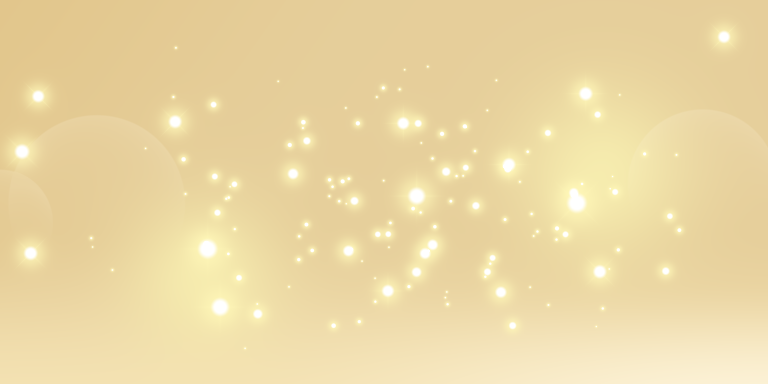
This background is drawn by a Shadertoy shader. Its source:

```glsl
// Warm golden backdrop with two soft glows, faint bubbles and scattered sparkles.
// Sparkles are hashed points in four size classes; each adds a halo, a white core
// and, for the largest, four tapering rays. Lengths are in canvas heights.

const vec3 GOLD = vec3(0.885, 0.775, 0.545);
const vec3 SAND = vec3(0.900, 0.808, 0.605);
const vec3 CREAM = vec3(0.955, 0.885, 0.700);
const vec3 IVORY = vec3(0.995, 0.960, 0.870);
const vec3 GLOW_YELLOW = vec3(0.970, 0.935, 0.690);
const vec3 HALO_YELLOW = vec3(1.000, 0.970, 0.720);

float hash(float n) {
    return fract(sin(n * 12.9898 + 4.137) * 43758.5453);
}

vec2 hash2(float n) {
    return vec2(hash(n), hash(n + 57.31));
}

// Gold above, cream along the bottom, ivory in the lower right corner
vec3 backdrop(vec2 uv) {
    vec3 color = mix(GOLD, SAND, smoothstep(-0.1, 0.55, uv.x + 0.35 * (1.0 - uv.y)));
    float floorLight = 1.0 - smoothstep(-0.05, 0.42, uv.y);
    color = mix(color, CREAM, floorLight);
    float corner = smoothstep(0.25, 1.0, uv.x) * (1.0 - smoothstep(-0.05, 0.27, uv.y));
    return mix(color, IVORY, 0.85 * corner);
}

float softGlow(vec2 p, vec2 center, float radius) {
    vec2 d = (p - center) / radius;
    return exp(-dot(d, d));
}

// Translucent disc, clearest at its upper rim and fading downwards
float bubble(vec2 p, vec2 center, float radius, float pixel) {
    vec2 d = (p - center) / radius;
    float dist = length(d);
    float edge = pixel / radius;
    float disc = 1.0 - smoothstep(1.0 - edge, 1.0 + edge, dist);
    float rim = mix(0.35, 1.0, pow(min(dist, 1.0), 4.0));
    return disc * rim * smoothstep(-0.6, 0.9, d.y);
}

// Thin spike along both directions of the x axis
float ray(vec2 d, float len, float width) {
    float taper = max(0.0, 1.0 - abs(d.x) / len);
    return taper * taper * exp(-abs(d.y) / (width * (0.3 + taper)));
}

// x: halo strength, y: white core coverage
vec2 sparkle(vec2 d, float radius, float rays, float angle, float pixel) {
    float dist = length(d);
    float q = dist / radius;
    float halo = 1.3 * exp(-q * q / 4.0) + 0.38 * exp(-q * 0.65);
    float soft = max(0.35 * radius, 0.7 * pixel);
    float core = 1.0 - smoothstep(radius - soft, radius + soft, dist);
    if (rays > 0.0) {
        float c = cos(angle), s = sin(angle);
        vec2 r = mat2(c, -s, s, c) * d;
        float width = max(0.13 * radius, 0.5 * pixel);
        halo += rays * (ray(r, 4.6 * radius, width) + ray(r.yx, 4.6 * radius, width));
    }
    return vec2(halo, core);
}

// Sparkles in a box; gather pulls them from an even spread towards its middle
vec2 scatter(vec2 p, int count, float seed, vec2 boxMin, vec2 boxMax,
             vec2 radii, float gather, float rays, float pixel) {
    vec2 light = vec2(0.0);
    for (int i = 0; i < count; i++) {
        float id = float(i);
        float key = id + seed;
        vec2 even = fract(0.5 + seed * 0.137 + id * vec2(0.7549, 0.5698));
        vec2 spot = fract(even + 0.12 * hash2(key));
        vec2 middle = 0.5 * (hash2(key + 211.0) + hash2(key + 433.0));
        vec2 center = mix(boxMin, boxMax, mix(spot, middle, gather));
        float size = hash(key + 91.7);
        float radius = mix(radii.x, radii.y, size * size);
        float angle = hash(key + 17.3) > 0.5 ? 0.7854 : 0.0;
        vec2 s = sparkle(p - center, radius, rays, angle, pixel);
        light = vec2(light.x + s.x, max(light.y, s.y));
    }
    return light;
}

void mainImage(out vec4 fragColor, in vec2 fragCoord) {
    float pixel = 1.0 / iResolution.y;
    float aspect = iResolution.x / iResolution.y;
    vec2 uv = fragCoord / iResolution.xy;
    vec2 p = fragCoord * pixel;
    vec3 color = backdrop(uv);

    // Broad glows
    float glow = 0.85 * softGlow(p, vec2(0.265 * aspect, 0.28), 0.19)
               + 0.90 * softGlow(p, vec2(0.785 * aspect, 0.55), 0.22);
    color = mix(color, GLOW_YELLOW, min(glow, 1.0));

    // Faint bubbles
    float veil = bubble(p, vec2(0.126 * aspect, 0.47), 0.23, pixel)
               + bubble(p, vec2(0.0, 0.42), 0.138, pixel)
               + bubble(p, vec2(0.915 * aspect, 0.52), 0.195, pixel);
    color = mix(color, IVORY, 0.20 * min(veil, 1.0));

    // Sparkles from large to tiny
    vec2 light = scatter(p, 14, 3.0, vec2(0.03, 0.2), vec2(aspect - 0.03, 0.92),
                         vec2(0.014, 0.025), 0.0, 0.9, pixel);
    vec2 low = vec2(0.2, 0.03);
    vec2 high = vec2(aspect, 0.85);
    light += scatter(p, 32, 41.0, low, high, vec2(0.007, 0.013), 0.45, 0.0, pixel);
    light += scatter(p, 48, 103.0, low, high, vec2(0.003, 0.006), 0.5, 0.0, pixel);
    light += scatter(p, 42, 187.0, vec2(0.1, 0.0), vec2(aspect, 1.0),
                     vec2(0.0015, 0.003), 0.3, 0.0, pixel);
    color = mix(color, HALO_YELLOW, 1.0 - exp(-light.x));
    color = mix(color, vec3(1.0), min(light.y, 1.0));

    fragColor = vec4(color, 1.0);
}
```
